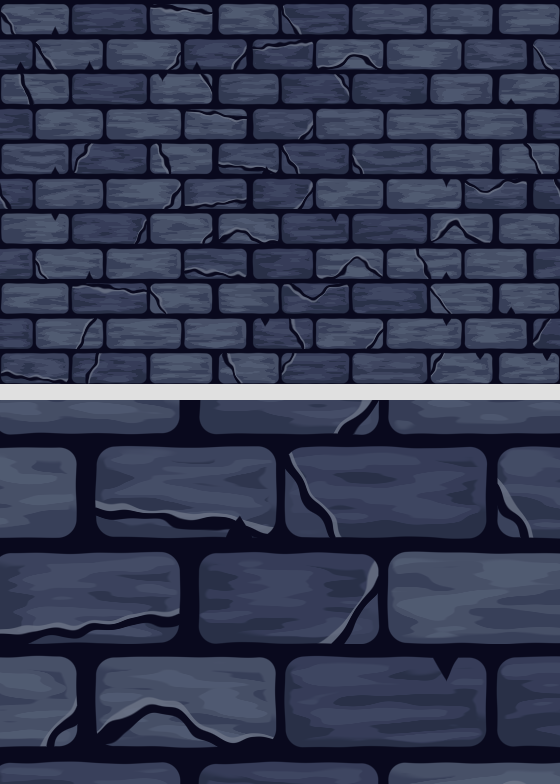
Top, the full canvas; bottom, a detail of the centre.
Reproduce this texture procedurally as a WebGL 2 fragment shader.

```glsl
#version 300 es
precision highp float;
uniform vec2 u_resolution;
out vec4 outColor;

#define ROWS 11.0
#define SPAN 16.0          // canvas width in row heights
#define PERIOD 8.01        // width of a run of four bricks
#define ROW_SHIFT 0.98     // offset of every other row
#define HALF_HEIGHT 0.43
#define CORNER 0.17
#define CRACK_RATE 0.5
#define NOTCH_RATE 0.22
#define CRACK_WIDTH 0.045
#define RIM_WIDTH 0.045

const vec4 BRICK_START = vec4(0.04, 2.06, 4.29, 6.25);
const vec4 BRICK_END = vec4(1.96, 4.19, 6.06, 7.96);
// Chance of slate rather than indigo stone, per column of even and odd rows
const float SLATE[16] = float[16](0.7, 0.0, 1.0, 0.75, 0.0, 0.2, 0.9, 0.8,
                                  0.9, 0.75, 0.4, 0.3, 0.9, 0.8, 0.7, 0.0);

const vec3 MORTAR = vec3(0.035, 0.037, 0.115);
const vec3 RIM = vec3(0.43, 0.46, 0.53);
const vec3 INDIGO_DARK = vec3(0.16, 0.19, 0.28);
const vec3 INDIGO_MID = vec3(0.21, 0.235, 0.345);
const vec3 INDIGO_LIGHT = vec3(0.245, 0.275, 0.38);
const vec3 SLATE_DARK = vec3(0.22, 0.25, 0.35);
const vec3 SLATE_MID = vec3(0.28, 0.315, 0.405);
const vec3 SLATE_LIGHT = vec3(0.315, 0.355, 0.445);

vec3 hash3(vec2 p) {
  vec3 a = fract(p.xyx * vec3(0.1031, 0.103, 0.0973));
  a += dot(a, a.yxz + 33.33);
  return fract((a.xxy + a.yzz) * a.zyx);
}

float gradientNoise(vec2 p) {
  vec2 i = floor(p), f = p - i;
  vec2 s = f * f * f * (f * (f * 6.0 - 15.0) + 10.0);
  vec4 corner;
  for (int k = 0; k < 4; k++) {
    vec2 o = vec2(k % 2, k / 2);
    float angle = 6.2832 * hash3(i + o + 57.0).x;
    corner[k] = dot(vec2(cos(angle), sin(angle)), f - o);
  }
  return mix(mix(corner.x, corner.y, s.x), mix(corner.z, corner.w, s.x), s.y);
}

float roundedBox(vec2 p, vec2 halfSize, float r) {
  vec2 d = abs(p) - halfSize + r;
  return length(max(d, 0.0)) + min(max(d.x, d.y), 0.0) - r;
}

// Signed distance to a crack line; positive on the main body of the brick
float crackLine(vec2 p, vec2 halfSize, float kind, float shift) {
  vec2 inset = halfSize - p;
  if (kind < 0.4) return dot(inset, vec2(0.84, 0.54)) - 0.3 - 0.12 * shift;
  if (kind < 0.65) {
    float u = p.x - 0.5 * shift;
    float bump = (0.5 + 0.2 * shift) * exp(-6.0 * u * u);
    return (inset.y - bump) / length(vec2(1.0, 12.0 * u * bump));
  }
  if (kind < 0.82) return (p.x - 0.5 * shift + 0.45 * p.y) * 0.91;
  return inset.y - 0.13 - 0.12 * p.x;
}

void main() {
  vec2 p = gl_FragCoord.xy / u_resolution * vec2(SPAN, ROWS);
  float aa = 0.8 * ROWS / u_resolution.y;

  // Find the brick
  float down = ROWS - p.y;
  float row = floor(down);
  float odd = mod(row, 2.0);
  float x = p.x - ROW_SHIFT * odd;
  float run = floor(x / PERIOD);
  float t = x - run * PERIOD;
  int index = 0;
  for (int i = 1; i < 4; i++) if (t > BRICK_START[i] - 0.05) index = i;
  float column = mod(run * 4.0 + float(index), 8.0);
  vec2 id = vec2(column, row);
  vec3 rnd = hash3(id + 3.7), wear = hash3(id * 1.7 + 41.3);

  vec2 halfSize = vec2(0.5 * (BRICK_END[index] - BRICK_START[index]), HALF_HEIGHT);
  vec2 q = vec2(t - 0.5 * (BRICK_END[index] + BRICK_START[index]),
                0.55 + 0.01 * odd - fract(down));
  vec2 seed = id * vec2(7.3, 11.9);
  float edge = roundedBox(q, halfSize, CORNER) + 0.025 * gradientNoise(q * 2.3 + seed);

  // Painted stone: rounded body with ragged horizontal strokes
  float stroke = gradientNoise(q * vec2(1.1, 6.0) + seed);
  float fine = gradientNoise(q * vec2(2.2, 13.0) - seed);
  float ragged = stroke + 0.4 * fine;
  float body = smoothstep(-0.02, 0.02, -edge - 0.09 + 0.13 * ragged);
  float lit = smoothstep(-0.05, 0.05, q.y + 0.25 * q.x / halfSize.x - 0.1);
  float side = smoothstep(0.45, 1.0, abs(q.x) / halfSize.x);
  float lightStroke = smoothstep(0.0, 0.05, ragged - 0.07 + 0.25 * q.y - 0.3 * side);
  float darkStroke = smoothstep(0.0, 0.05, -ragged - 0.2 + 0.3 * side - 0.3 * q.y);
  float level = mix(lit, 1.0 + lightStroke - darkStroke, body);

  float slate = clamp(SLATE[int(column + 8.0 * odd)] + 0.7 * (rnd.x - 0.5), 0.0, 1.0);
  slate = smoothstep(0.2, 0.75, slate);
  vec3 dark = mix(INDIGO_DARK, SLATE_DARK, slate);
  vec3 mid = mix(INDIGO_MID, SLATE_MID, slate);
  vec3 light = mix(INDIGO_LIGHT, SLATE_LIGHT, slate);
  vec3 stone = level < 1.0 ? mix(dark, mid, level) : mix(mid, light, level - 1.0);

  // Cracks with a lit lip, and small notches bitten from an edge
  vec2 flip = 2.0 * step(0.5, fract(wear.xy * 7.0)) - 1.0;
  vec2 f = q * flip;
  float shift = 2.0 * wear.z - 1.0;
  float wobble = gradientNoise(f * 3.2 + seed);
  if (rnd.y < CRACK_RATE) {
    float d = crackLine(f, halfSize, rnd.z, shift) + 0.11 * wobble;
    float width = CRACK_WIDTH * (1.0 + 0.8 * gradientNoise(f * 2.0 - seed));
    float lip = RIM_WIDTH * (0.8 + 1.2 * gradientNoise(f * 1.8 + seed + 5.0));
    float onLip = smoothstep(-aa, aa, lip - abs(d - width - 0.3 * lip));
    stone = mix(stone, RIM, 0.75 * onLip * step(0.0, d));
    stone = mix(stone, light, 0.6 * step(d, 0.0) * step(rnd.z, 0.4));
    edge = max(edge, width - abs(d));
  }
  if (wear.x < NOTCH_RATE) {
    float bite = abs(f.x + 0.6 * halfSize.x) * 1.6 + halfSize.y - f.y - 0.2;
    edge = max(edge, -0.53 * bite - 0.04 * wobble);
  }

  outColor = vec4(mix(stone, MORTAR, smoothstep(-aa, aa, edge)), 1.0);
}
```
